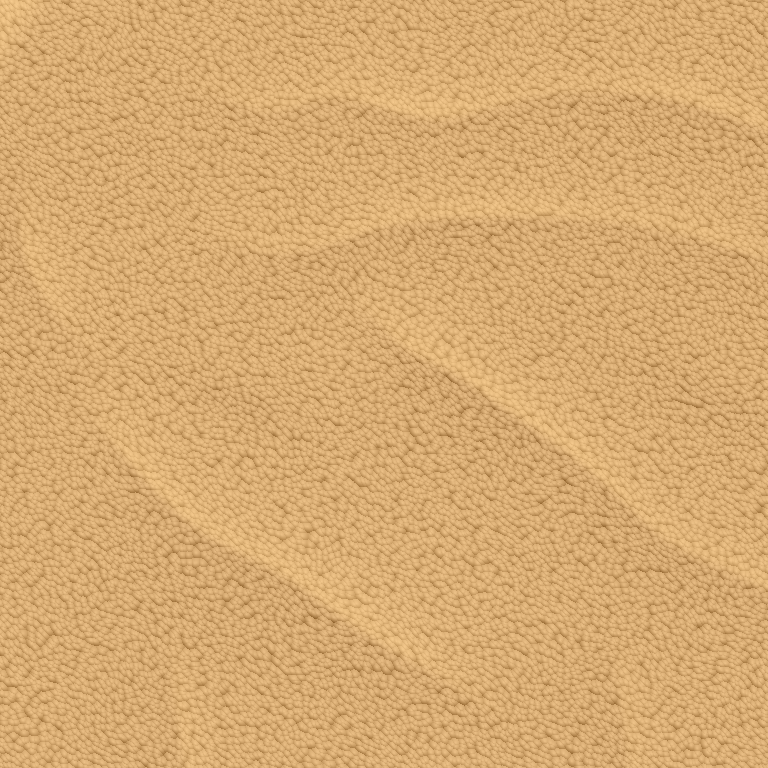
A WebGL 2 fragment shader for this texture:

```glsl
#version 300 es
precision highp float;
// Wind-blown sand: soft dune crests, each a curve with a lit slope on one side
// and a shaded slope on the other, covered by slanted grains. The crests are
// lines bent by bumps; the grains are stretched cellular noise.
uniform vec2 u_resolution;
out vec4 fragColor;

const vec3 SAND = vec3(0.835, 0.663, 0.441);
const vec3 GLOW_TINT = vec3(0.082, 0.083, 0.062);
const vec3 GRAIN_TINT = vec3(0.98, 1.0, 0.98);
const float GLOW_WIDTH = 0.036;
const float SHADE_WIDTH = 0.045;
const float SHADE_DEPTH = 0.42;
const float EDGE_SOFTNESS = 0.010;
const vec2 GRAIN_AXIS = vec2(0.75, -0.66);
const vec2 GRAIN_COUNT = vec2(110.0, 165.0);
const vec2 GRAIN_LIGHT = vec2(-0.25, 0.55);
const float GRAIN_CONTRAST = 0.19;

vec2 hash2(vec2 p) {
  vec3 q = fract(vec3(p.xyx) * vec3(0.1031, 0.1030, 0.0973));
  q += dot(q, q.yzx + 33.33);
  return fract((q.xx + q.yz) * q.zy);
}

float bump(float x, float centre, float width) {
  float t = (x - centre) / width;
  return exp(-t * t);
}

// Lit above the crest (d > 0), shaded below it
float slopeLight(float d) {
  float lit = smoothstep(-EDGE_SOFTNESS, EDGE_SOFTNESS, d);
  float glow = exp(-max(d, 0.0) / GLOW_WIDTH);
  float shade = SHADE_DEPTH * exp(min(d, 0.0) / SHADE_WIDTH);
  return mix(-shade, glow, lit);
}

float duneLight(vec2 p) {
  float x = p.x, y = p.y, light = 0.0;

  // Two wavy crests across the top
  float fall = max(x - 0.76, 0.0);
  float crest = 0.882 - 0.026 * bump(x, 0.35, 0.06)
              - 0.036 * bump(x, 0.57, 0.10) - 0.9 * fall * fall;
  float power = 0.45 + 0.4 * bump(x, 0.55, 0.1) + 0.4 * bump(x, 0.91, 0.09);
  light += slopeLight(y - crest) * power * smoothstep(0.2, 0.34, x);

  fall = max(x - 0.70, 0.0);
  crest = 0.718 - 0.046 * bump(x, 0.365, 0.12) - 0.64 * fall * fall;
  power = 0.4 + 0.45 * bump(x, 0.62, 0.17) + 0.25 * bump(x, 0.93, 0.07);
  light += slopeLight(y - crest) * power * smoothstep(0.23, 0.36, x);

  // Two long crests falling to the right
  crest = 0.596 - 0.693 * (x - 0.475) - 0.012 * bump(x, 0.53, 0.04)
        - 0.026 * bump(x, 0.87, 0.08);
  power = 0.7 + 0.3 * bump(x, 0.66, 0.12);
  light += slopeLight((y - crest) * 0.82) * power * smoothstep(0.44, 0.53, x);

  crest = 0.466 - 0.76 * (x - 0.124) - 0.052 * bump(x, 0.25, 0.12)
        - 0.022 * bump(x, 0.46, 0.10);
  power = smoothstep(0.09, 0.19, x) * (1.0 - smoothstep(0.48, 0.70, x));
  light += slopeLight((y - crest) * 0.80) * power * 0.85;

  // Curved bank at the left and the lit top left corner
  float bank = 0.026 + 3.1 * (0.714 - y) * (0.714 - y);
  light += slopeLight((x - bank) * 0.9) * 0.75 * bump(y, 0.655, 0.085);
  float corner = 0.05 - (x * 0.8 + (1.0 - y) * 0.6);
  light += 0.75 * smoothstep(-0.02, 0.035, corner);

  // Upright banks at the bottom
  float low = 1.0 - smoothstep(0.05, 0.20, y);
  light += slopeLight(x - 0.240 + 0.13 * y) * 0.5 * low;
  light += slopeLight(x - 0.820 + 0.12 * y) * 0.45 * low;

  // Faint hollows at mid height
  light -= 0.30 * bump(y, 0.565 - 0.29 * x, 0.028) * bump(x, 0.31, 0.08);
  light -= 0.25 * bump(y, 0.80 - 0.35 * x, 0.035) * bump(x, 0.92, 0.10);

  // Broad unevenness
  light += 0.06 * sin(9.0 * x + 3.0 * sin(5.0 * y)) * sin(11.0 * y - 2.0 * x);
  return light;
}

// Cellular grains: bright at each centre, dark in the gaps, lit from one side
float grains(vec2 p) {
  p += 0.003 * sin(p.yx * 37.0 + 2.0 * sin(p * 23.0));
  vec2 across = vec2(-GRAIN_AXIS.y, GRAIN_AXIS.x);
  vec2 q = vec2(dot(p, GRAIN_AXIS), dot(p, across)) * GRAIN_COUNT;
  vec2 cell = floor(q) + 64.0;
  vec2 local = fract(q);
  vec2 nearest = vec2(2.0);
  float tone = 0.0;
  for (int j = -1; j <= 1; j++) {
    for (int i = -1; i <= 1; i++) {
      vec2 offset = vec2(float(i), float(j));
      vec2 jitter = hash2(cell + offset + 200.0);
      vec2 delta = local - offset - jitter;
      if (dot(delta, delta) < dot(nearest, nearest)) {
        nearest = delta;
        tone = jitter.x - 0.5;
      }
    }
  }
  return 0.45 - length(nearest) + dot(nearest, GRAIN_LIGHT) + 0.12 * tone;
}

void main() {
  vec2 p = gl_FragCoord.xy / u_resolution;
  float light = duneLight(p);
  // Grains look finer on lit slopes and rougher in shade
  float contrast = GRAIN_CONTRAST * (1.0 - 0.35 * clamp(light, -0.4, 1.0));
  vec3 colour = SAND + GLOW_TINT * light + GRAIN_TINT * contrast * grains(p);
  fragColor = vec4(clamp(colour, 0.0, 1.0), 1.0);
}
```
